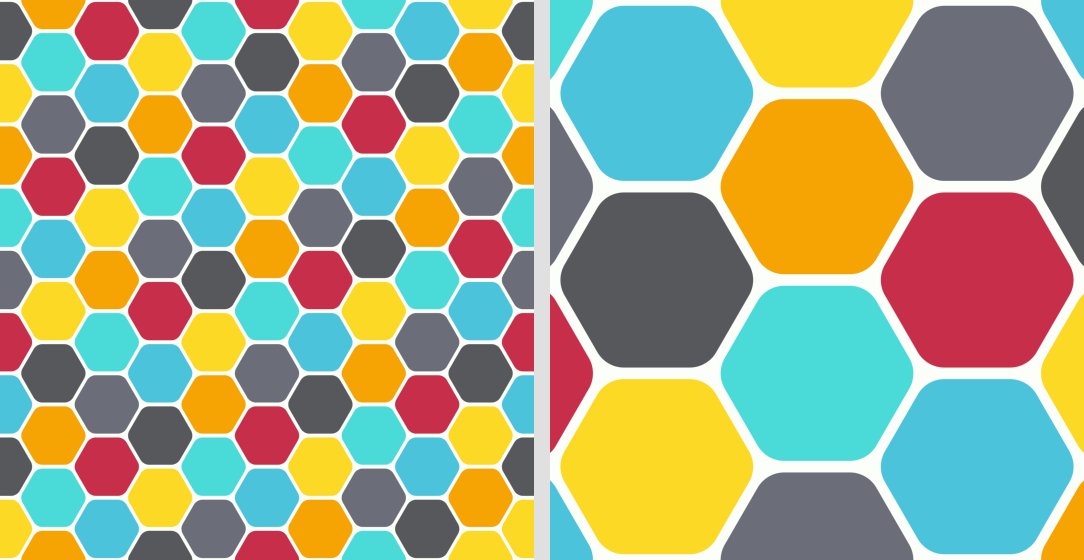
Left, the full canvas; right, a detail of the centre.
This pattern is drawn by a Shadertoy shader. Its source:

```glsl
const int COLUMNS = 10;
const int ROWS = 9;
const float COLUMN_STEP = 0.858;     // column spacing, in row heights
const float APOTHEM = 0.469;         // half height of a tile, in row heights
const float CORNER_RADIUS = 0.165;
const int FIRST_COLOR = 5;           // palette entry of the top left tile
const float SWAP_THRESHOLD = 0.7;    // higher gives fewer swapped tiles

const int COLOR_COUNT = 7;
const vec3 GROUT = vec3(0.99, 0.995, 0.975);
const vec3 PALETTE[COLOR_COUNT] = vec3[COLOR_COUNT](
    vec3(0.965, 0.64, 0.015),  // orange
    vec3(0.29, 0.86, 0.85),    // turquoise
    vec3(0.42, 0.43, 0.47),    // slate
    vec3(0.78, 0.18, 0.29),    // crimson
    vec3(0.29, 0.765, 0.86),   // sky blue
    vec3(0.34, 0.345, 0.36),   // charcoal
    vec3(0.985, 0.85, 0.14)    // yellow
);

// Quadratic residue hash of a small non-negative integer
float hash(int n) {
    return float(n * n % 31) / 31.0;
}

int wrap(int n, int period) {
    return (n % period + period) % period;
}

// Signed distance to a flat-topped hexagon with rounded corners
float roundedHexagon(vec2 p, float apothem, float radius) {
    const vec2 FOLD = vec2(-0.866025, 0.5);
    const float HALF_SIDE = 0.57735;
    float core = apothem - radius;
    p = abs(p);
    p -= 2.0 * min(dot(FOLD, p), 0.0) * FOLD;
    p -= vec2(clamp(p.x, -HALF_SIDE * core, HALF_SIDE * core), core);
    return length(p) * sign(p.y) - radius;
}

// Diagonal color cycle, broken up by swapping some vertical neighbors.
// Swaps stay off the borders so that touching tiles never share a color.
vec3 tileColor(int column, int row) {
    column = wrap(column, COLUMNS);
    row = wrap(row, ROWS);
    bool swappable = column % 2 == 1 && column < COLUMNS - 1
                  && row > 0 && row < ROWS - 2;
    if (swappable && hash(column + 5 * ((row - 1) / 2)) > SWAP_THRESHOLD) {
        row += row % 2 == 1 ? 1 : -1;
    }
    return PALETTE[(FIRST_COLOR + row + 5 * column / 2) % COLOR_COUNT];
}

void mainImage(out vec4 fragColor, in vec2 fragCoord) {
    // Grid coordinates, with rows counted from the top
    vec2 uv = fragCoord / iResolution.xy;
    vec2 grid = vec2(uv.x, 1.0 - uv.y) * vec2(COLUMNS, ROWS);
    float pixel = float(ROWS) / iResolution.y;

    // Nearest tile in the two surrounding columns
    float nearest = 1e3;
    ivec2 tile = ivec2(0);
    for (int i = 0; i < 2; i++) {
        int column = int(floor(grid.x)) + i;
        float stagger = column % 2 == 0 ? 0.5 : 0.0;
        float row = floor(grid.y - stagger + 0.5);
        vec2 offset = grid - vec2(float(column), row + stagger);
        offset.x *= COLUMN_STEP;
        float d = roundedHexagon(offset, APOTHEM, CORNER_RADIUS);
        if (d < nearest) {
            nearest = d;
            tile = ivec2(column, int(row));
        }
    }

    // Smoothed tile edge over the grout
    float coverage = 1.0 - smoothstep(-0.75 * pixel, 0.75 * pixel, nearest);
    fragColor = vec4(mix(GROUT, tileColor(tile.x, tile.y), coverage), 1.0);
}
```
